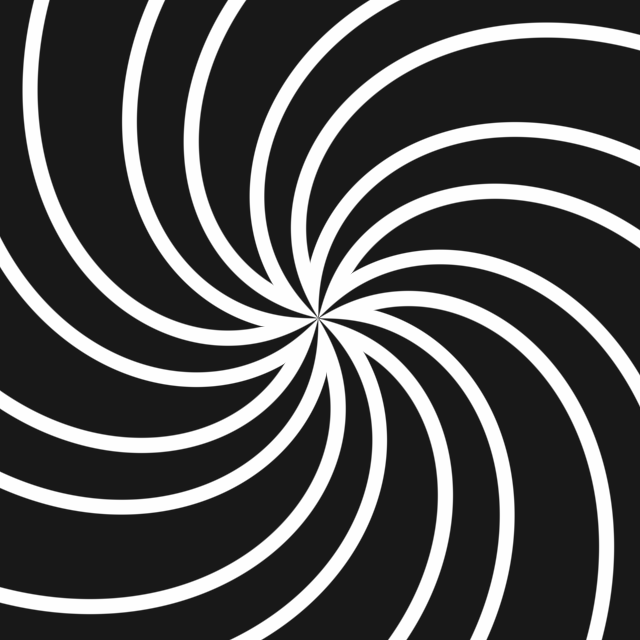
This background is drawn by a WebGL 1 fragment shader. Its source:

```glsl
precision highp float;
// Pinwheel of white spiral ribbons on charcoal, radiating from near the centre.

uniform vec2 u_resolution;

const float SECTOR = 0.785398; // eight repeats per turn

void main() {
  float side = min(u_resolution.x, u_resolution.y);
  vec2 p = (gl_FragCoord.xy - 0.5 * u_resolution) / side - vec2(-0.0026, 0.0026);
  float radius = length(p);
  float angle = atan(p.y, p.x + step(radius, 1e-6));

  // Unwind the spiral, with a slightly gentler turn near the hub
  float hub = radius + 0.052;
  float unwound = angle + 2.238 * radius + 0.00704 / hub;
  float slope = radius * (2.238 - 0.00704 / (hub * hub));

  // Angle from the axis of the nearest dark blade, folded about that axis
  float fold = abs(mod(unwound + 0.5 * SECTOR, SECTOR) - 0.5 * SECTOR);

  // Perpendicular distance outside the blade edge
  float edge = (fold - 0.125) * radius / sqrt(1.0 + slope * slope);

  // A ribbon of even width borders each blade; neighbours merge at the hub
  float ribbonDistance = abs(edge - 0.0117) - 0.0117;
  float soft = 0.9 / side;
  float ribbon = 1.0 - smoothstep(-soft, soft, ribbonDistance);

  vec3 charcoal = vec3(0.094);
  vec3 white = vec3(0.995);
  gl_FragColor = vec4(mix(charcoal, white, ribbon), 1.0);
}
```
